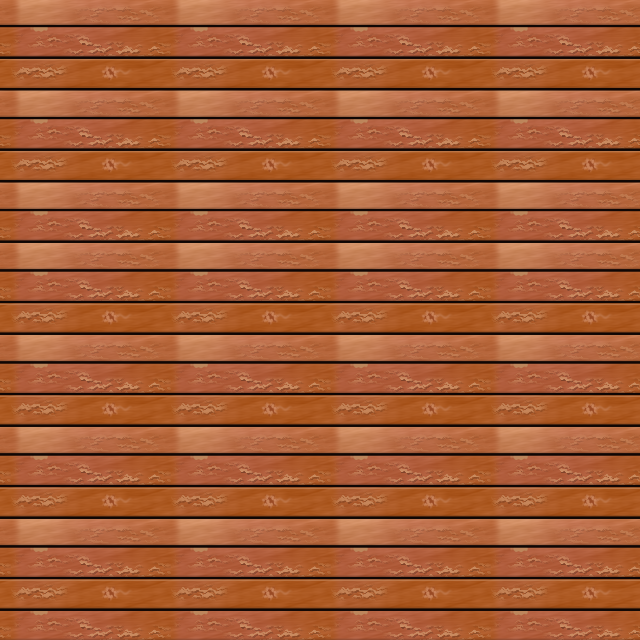
Write a WebGL 2 fragment shader that draws this texture.

```glsl
#version 300 es
precision highp float;

uniform vec2 u_resolution;
out vec4 fragColor;

const float TAU = 6.2831853;

vec2 hash2(vec2 c) {
  return fract(sin(vec2(dot(c, vec2(127.1, 311.7)), dot(c, vec2(269.5, 183.3)))) * 43758.5);
}

// Cellular noise that wraps in x: nearest distance and that cell's random value
vec2 cells(vec2 p, float period, float seed) {
  vec2 nearest = vec2(9.0, 0.0);
  for (int j = -1; j <= 1; j++) {
    for (int i = -1; i <= 1; i++) {
      vec2 cell = floor(p) + vec2(i, j);
      vec2 h = hash2(vec2(mod(cell.x, period), cell.y) + seed * 17.0);
      float d = length(cell + h - p);
      if (d < nearest.x) nearest = vec2(d, fract(h.x * 7.3 + h.y * 3.1));
    }
  }
  return nearest;
}

// Ragged flakes of peeled varnish, drawn out along the board
float flakes(vec2 p, float period, float seed) {
  float turn = TAU * p.x / period;
  p.y += 0.35 * sin(turn * 11.0 + seed) + 0.2 * sin(turn * 29.0 + p.y * 2.0);
  vec2 c = cells(p, period, seed);
  float radius = 0.62 * c.y;
  return (1.0 - smoothstep(radius - 0.2, radius + 0.1, c.x)) * smoothstep(0.3, 0.6, c.y);
}

// Layered sines with whole frequencies, so the grain wraps
float grain(vec2 p, float seed) {
  float sum = 0.0;
  for (float k = 1.0; k < 6.0; k++) {
    float bend = sin(TAU * p.x * (k + 1.0) + p.y * 4.0 * k + seed);
    sum += sin(TAU * p.x * (2.0 * k - 1.0) + p.y * 9.0 * k + 1.6 * bend + seed * k) / (k + 1.0);
  }
  return sum;
}

float band(float x, float low, float high, float soft) {
  return smoothstep(low - soft, low + soft, x) * (1.0 - smoothstep(high - soft, high + soft, x));
}

void main() {
  vec2 uv = gl_FragCoord.xy / u_resolution;

  // Courses of three boards; one board is left out, and the lowest one changes kind
  float down = 1.0 - uv.y + 0.0042;
  if (down > 0.3819) down += 0.0494;
  if (down > 1.0062) down += 0.0449;
  float course = mod(down, 0.14375);
  float kind = step(0.0449, course) + step(0.0943, course);
  float top = kind < 0.5 ? 0.0 : kind < 1.5 ? 0.0449 : 0.0943;
  float height = kind < 0.5 ? 0.0449 : 0.0494;
  float below = course - top;
  float u = fract(uv.x * 4.0 - 0.068);
  float v = below / height;
  vec2 p = vec2(u, v);

  // Base tone, fading from pale on the left to saturated on the right
  float enter = smoothstep(0.0, 0.07, u);
  float pale = enter * (1.0 - smoothstep(0.12, 0.55, u));
  float deep = 1.0 - enter + smoothstep(0.5, 0.95, u);
  vec3 orange = vec3(0.67, 0.34, 0.12);
  vec3 rose = vec3(0.70, 0.39, 0.25);
  vec3 wood;
  if (kind < 0.5) {
    wood = mix(rose + 0.015, vec3(0.79, 0.53, 0.36), pale * (1.0 - 0.4 * v));
    wood = mix(wood, orange + vec3(0.02, 0.03, 0.06), 0.6 * deep);
    wood += 0.05 * (1.0 - smoothstep(0.1, 0.5, v));
  } else if (kind < 1.5) {
    wood = mix(rose - vec3(0.01, 0.03, 0.02), orange, 0.75 * deep);
  } else {
    wood = mix(orange, rose, 0.75 * pale * (1.0 - 0.5 * v));
  }

  // Soft mottling and fine fibres
  wood += vec3(0.022, 0.026, 0.03) * grain(p, kind * 2.3 + 1.0);
  wood += 0.012 * grain(vec2(u, v * 5.0), kind + 4.0);
  float blotch = cells(vec2(u * 12.0, v * 3.0), 12.0, kind + 5.0).x;
  wood += vec3(0.03, 0.035, 0.05) * (0.5 - blotch);

  // Where each kind of board has worn through
  float wear;
  if (kind < 0.5) {
    wear = 0.4 * band(u, 0.45, 0.92, 0.1) * band(v, 0.35, 0.85, 0.12);
  } else if (kind < 1.5) {
    wear = 0.75 * band(u, 0.38, 0.97, 0.08) * band(v, 0.55, 0.93, 0.12);
    wear += 0.6 * band(u, 0.05, 0.5, 0.06) * band(v, 0.3, 0.62, 0.12);
  } else {
    wear = 0.65 * band(u, 0.03, 0.33, 0.05) * band(v, 0.25, 0.65, 0.12);
  }
  vec2 q = vec2(u * 11.0, v * 11.0);
  float peel = flakes(q, 11.0, kind + 1.0);
  float shade = flakes(q - vec2(0.1, 0.55), 11.0, kind + 1.0);
  wood *= 1.0 - 0.28 * wear * shade * (1.0 - peel);
  wood = mix(wood, vec3(0.82, 0.60, 0.43), wear * peel);

  // Chip beneath the upper edge of the middle board
  vec2 chip = vec2((u - 0.18) / 0.055, (v - 0.07) / 0.11);
  float chipped = 1.0 - smoothstep(0.7, 1.1, length(chip) + 0.12 * sin(u * 190.0));
  if (kind == 1.0) wood = mix(wood, vec3(0.76, 0.58, 0.40), 0.75 * chipped);

  // Cracked knot with a tail on the lower board
  if (kind > 1.5) {
    vec2 k = vec2((u - 0.62) / 0.052, (v - 0.48) / 0.21);
    float knot = 1.0 - smoothstep(0.5, 1.2, length(k) + 0.15 * sin(atan(k.y, k.x) * 7.0));
    float crack = cells(vec2(u * 50.0, v * 8.0), 50.0, 9.0).x;
    wood = mix(wood, mix(vec3(0.82, 0.56, 0.42), vec3(0.58, 0.27, 0.14), smoothstep(0.3, 0.75, crack)), 0.75 * knot);
    float tail = band(u, 0.66, 0.75, 0.02) * exp(-pow((v - 0.45 - 0.04 * sin(u * 90.0)) / 0.05, 2.0));
    wood = mix(wood, vec3(0.78, 0.52, 0.37), 0.5 * tail);
  }

  // Lit upper lip, shaded lower lip, then the dark gap
  float lip = band(below, 0.0024, 0.0042, 0.0008);
  wood = mix(wood, vec3(0.80, 0.58, 0.42), lip * (kind > 1.5 ? 0.6 : kind < 0.5 ? 0.35 : 0.1));
  wood *= 1.0 - 0.18 * smoothstep(0.006, 0.002, height - below);
  float edge = min(below, height - below);
  float soften = max(0.0007, 0.5 / u_resolution.y);
  float gap = 1.0 - smoothstep(0.0019 - soften, 0.0019 + soften, edge);
  fragColor = vec4(mix(wood, vec3(0.06, 0.025, 0.015), gap), 1.0);
}
```
